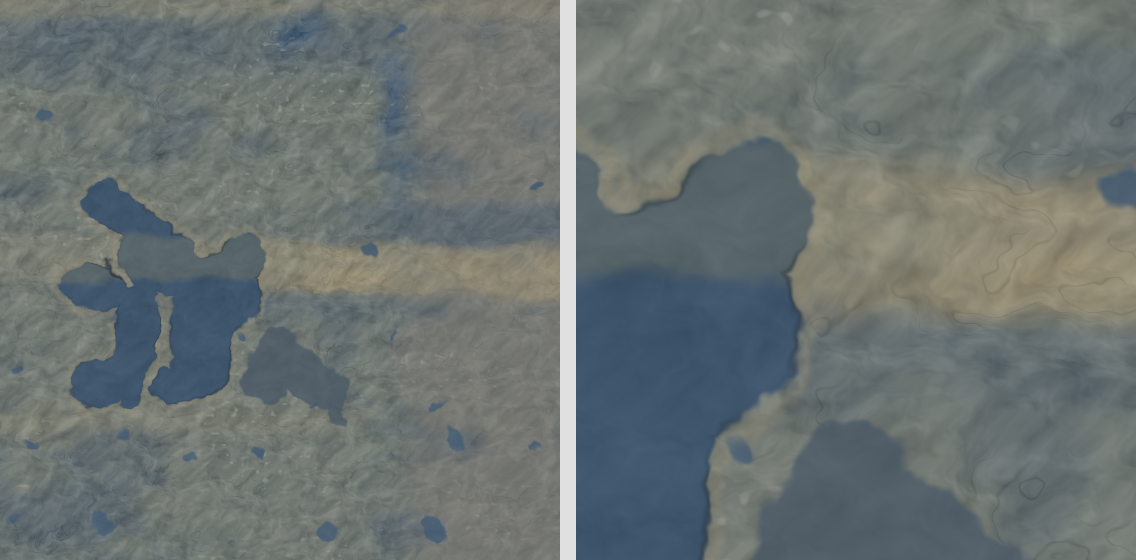
Left: the whole. Right: its middle third, enlarged.
Write a Shadertoy shader that draws this texture.

```glsl
const vec3 PLASTER = vec3(0.45, 0.475, 0.45);
const vec3 WARM = vec3(0.465, 0.47, 0.45);
const vec3 OCHRE = vec3(0.58, 0.55, 0.46);
const vec3 SLATE = vec3(0.33, 0.385, 0.43);
const vec3 PAINT = vec3(0.245, 0.335, 0.425);
const vec3 FADED_PAINT = vec3(0.36, 0.405, 0.41);
const vec3 CHALK = vec3(0.66, 0.67, 0.64);
const vec3 SHADOW = vec3(0.16, 0.20, 0.23);

vec2 hash2(vec2 p) {
    vec3 q = fract(p.xyx * vec3(0.1031, 0.1030, 0.0973));
    q += dot(q, q.yzx + 33.33);
    return fract((q.xx + q.yz) * q.zy);
}

float corner(vec2 cell, vec2 offset) {
    float angle = 6.2832 * hash2(cell).x;
    return dot(vec2(cos(angle), sin(angle)), offset);
}

float gradientNoise(vec2 p) {
    vec2 i = floor(p), f = fract(p);
    vec2 u = f * f * f * (f * (f * 6.0 - 15.0) + 10.0);
    vec2 e = vec2(1.0, 0.0);
    return mix(mix(corner(i, f), corner(i + e, f - e), u.x),
               mix(corner(i + e.yx, f - e.yx), corner(i + 1.0, f - 1.0), u.x), u.y);
}

float fbm(vec2 p, int octaves) {
    float sum = 0.0, amp = 0.55;
    for (int k = 0; k < octaves; k++) {
        sum += amp * gradientNoise(p);
        p = mat2(1.6, 1.2, -1.2, 1.6) * p + 17.3;
        amp *= 0.55;
    }
    return sum;
}

float capsule(vec2 p, vec2 a, vec2 b, float r) {
    vec2 pa = p - a, ba = b - a;
    return length(pa - ba * clamp(dot(pa, ba) / dot(ba, ba), 0.0, 1.0)) - r;
}

float band(float y, float center, float halfWidth, float soft) {
    return 1.0 - smoothstep(halfWidth - soft, halfWidth + soft, abs(y - center));
}

float inside(float d, float soft) {
    return 1.0 - smoothstep(-soft, soft, d);
}

// Two torn lobes of paint, split by a narrow gap
float paintFlake(vec2 p) {
    float left = capsule(p, vec2(0.185, 0.64), vec2(0.28, 0.575), 0.036);
    left = min(left, capsule(p, vec2(0.26, 0.54), vec2(0.33, 0.52), 0.052));
    left = min(left, capsule(p, vec2(0.15, 0.49), vec2(0.25, 0.485), 0.037));
    left = min(left, capsule(p, vec2(0.25, 0.46), vec2(0.24, 0.35), 0.038));
    left = min(left, capsule(p, vec2(0.22, 0.33), vec2(0.165, 0.31), 0.040));
    left = min(left, capsule(p, vec2(0.235, 0.33), vec2(0.235, 0.28), 0.018));
    float right = capsule(p, vec2(0.43, 0.535), vec2(0.40, 0.51), 0.045);
    right = min(right, capsule(p, vec2(0.41, 0.47), vec2(0.35, 0.43), 0.055));
    right = min(right, capsule(p, vec2(0.36, 0.43), vec2(0.355, 0.34), 0.054));
    right = min(right, capsule(p, vec2(0.30, 0.315), vec2(0.37, 0.32), 0.030));
    float gap = capsule(p, vec2(0.29, 0.465), vec2(0.297, 0.37), 0.011);
    gap = min(gap, capsule(p, vec2(0.297, 0.37), vec2(0.265, 0.32), 0.010));
    gap = min(gap, capsule(p, vec2(0.365, 0.59), vec2(0.365, 0.555), 0.013));
    gap = min(gap, capsule(p, vec2(0.18, 0.55), vec2(0.225, 0.495), 0.007));
    return max(min(left, right), -gap);
}

float slateFlake(vec2 p) {
    float d = capsule(p, vec2(0.50, 0.37), vec2(0.475, 0.32), 0.042);
    d = min(d, capsule(p, vec2(0.52, 0.35), vec2(0.58, 0.305), 0.040));
    return min(d, capsule(p, vec2(0.60, 0.29), vec2(0.605, 0.25), 0.013));
}

// Small chips scattered over a jittered grid
float chips(vec2 p, float cells, float chance) {
    float d = 1.0;
    for (int k = 0; k < 9; k++) {
        vec2 cell = floor(p * cells) + vec2(k % 3, k / 3) - 1.0;
        vec2 r = hash2(cell + 41.0), s = hash2(cell + 83.0);
        vec2 a = (cell + 0.2 + 0.6 * r) / cells;
        vec2 b = a + 0.025 * (s - 0.5) + 0.002;
        if (s.x < chance) d = min(d, capsule(p, a, b, mix(0.005, 0.021, s.y * s.y)));
    }
    return d;
}

void mainImage(out vec4 fragColor, in vec2 fragCoord) {
    vec2 p = fragCoord / iResolution.xy;
    vec2 torn = p + 0.028 * vec2(fbm(p * 17.0, 4), fbm(p * 17.0 + 9.0, 4));
    float broad = fbm(p * vec2(3.0, 5.5) + 4.0, 4);
    float mottle = fbm(p * vec2(9.0, 13.0) + 31.0, 4);
    float waver = p.y + 0.025 * mottle;

    // Weathered plaster with horizontal stains
    float rightSide = smoothstep(0.68, 0.78, p.x + 0.1 * mottle);
    vec3 color = mix(PLASTER, WARM, rightSide);
    color = mix(color, SLATE, 0.6 * smoothstep(-0.08, 0.35, broad + 0.4 * mottle));
    color = mix(color, SLATE, 0.5 * band(waver, 0.91, 0.05, 0.04) * (1.0 - rightSide));
    color = mix(color, SLATE, 0.65 * band(waver, 0.60, 0.035, 0.015) * smoothstep(0.5, 0.75, p.x));
    color = mix(color, OCHRE, 0.35 * band(waver, 0.25, 0.02, 0.02) * (1.0 - p.x));
    color = mix(color, OCHRE, 0.35 * band(waver, 0.99, 0.02, 0.015));
    float ochre = band(waver, 0.525 - 0.03 * (p.x - 0.5), 0.043, 0.014);
    color = mix(color, OCHRE, ochre * mix(0.3, 0.8, smoothstep(0.35, 0.5, p.x)) * (0.9 + mottle));

    // Blue stains in the upper half
    float stain = inside(capsule(torn, vec2(0.70, 0.88), vec2(0.715, 0.64), 0.02), 0.03);
    stain = max(stain, inside(capsule(torn, vec2(0.51, 0.935), vec2(0.57, 0.95), 0.025), 0.03));
    color = mix(color, PAINT + 0.03, stain * clamp(0.65 + 1.2 * mottle, 0.0, 1.0));

    // Rough grain, raised relief, fine cracks and chalky flecks
    vec2 grainPos = p * vec2(36.0, 42.0) + 2.0 * mottle;
    vec2 lightStep = vec2(-0.09, 0.12);
    float relief = fbm(grainPos + lightStep, 4) - fbm(grainPos - lightStep, 4);
    float grain = fbm(grainPos * 0.7 + 50.0, 4);
    float rough = mix(1.0, 0.65, rightSide);
    color += rough * (0.13 * grain + 0.11 * relief) * vec3(1.05, 1.0, 0.88);
    float crack = 1.0 - smoothstep(0.0, 0.05, abs(gradientNoise(p * 22.0 + 3.0 * mottle)));
    color -= 0.045 * rough * crack * smoothstep(0.0, 0.2, mottle);
    float fleck = smoothstep(0.28, 0.5, gradientNoise(p * vec2(75.0, 95.0)));
    color = mix(color, CHALK, 0.4 * rough * fleck * smoothstep(0.0, 0.25, -broad));

    // Slate flake and scattered chips
    float slate = slateFlake(torn);
    color = mix(color, SLATE - 0.025 + 0.04 * grain, 0.88 * inside(slate, 0.003));
    float chip = chips(torn, 8.0, 0.24);
    color = mix(color, PAINT + 0.025 + 0.06 * grain, 0.85 * inside(chip, 0.003));

    // Main paint flake with pale lip and broken shadow line
    float flake = paintFlake(torn);
    float lip = band(flake, 0.007, 0.004, 0.005);
    color = mix(color, OCHRE + 0.12 * relief, 0.4 * lip);
    float fade = band(waver, 0.54, 0.042, 0.008);
    vec3 paint = mix(PAINT, FADED_PAINT, 0.85 * fade) + 0.05 * grain + 0.025 * relief + 0.04 * mottle;
    color = mix(color, paint, inside(flake, 0.002));
    float shade = band(flake, -0.001, 0.001, 0.003) * smoothstep(-0.1, 0.2, fbm(p * 11.0 + 70.0, 3));
    color = mix(color, SHADOW, 0.65 * shade);
    float tear = inside(capsule(torn, vec2(0.185, 0.54), vec2(0.21, 0.50), 0.003), 0.004);
    color = mix(color, SHADOW, 0.8 * tear);

    fragColor = vec4(clamp(color, 0.0, 1.0), 1.0);
}
```
